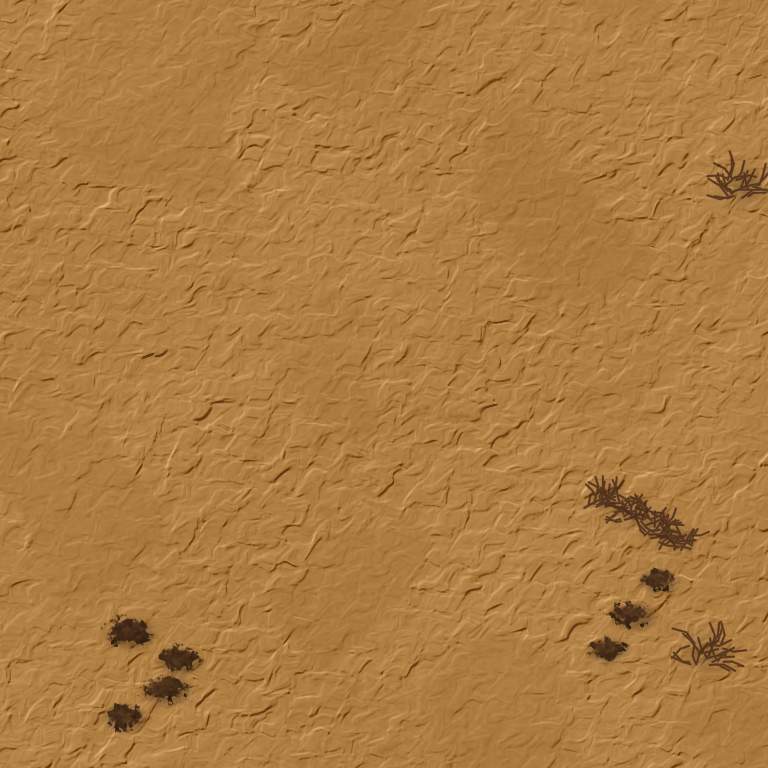
Give the GLSL for this texture, as a Shadertoy shader.

```glsl
vec2 hash2(vec2 p) {
    vec3 q = fract(p.xyx * vec3(0.1031, 0.1030, 0.0973));
    q += dot(q, q.yzx + 33.33);
    return fract((q.xx + q.yz) * q.zy);
}

// Cellular plateaus: every cell has its own height, blended at the borders
float plates(vec2 p) {
    vec2 cell = floor(p);
    float sum = 0.0, total = 0.0;
    for (int y = -1; y <= 1; y++)
    for (int x = -1; x <= 1; x++) {
        vec2 id = cell + vec2(x, y);
        vec2 d = id + hash2(id) - p;
        float w = exp(-14.0 * dot(d, d));
        sum += w * hash2(id + 57.0).x;
        total += w;
    }
    return sum / total;
}

// Wrinkled crust, stretched along a rising diagonal
float crust(vec2 p) {
    vec2 q = vec2(dot(p, vec2(0.87, 0.5)), 1.6 * dot(p, vec2(-0.5, 0.87)));
    q += 0.006 * sin(q.yx * vec2(95.0, 120.0) + 3.0 * sin(q * 41.0));
    q += 0.002 * sin(q.yx * vec2(310.0, 270.0) + 2.0 * sin(q * 133.0));
    return plates(q * 29.0) + 0.55 * plates(q * 57.0 + 7.3) + 0.3 * plates(q * 115.0 + 3.1);
}

float segmentDistance(vec2 p, vec2 a, vec2 b) {
    vec2 ab = b - a;
    return length(p - a - ab * clamp(dot(p - a, ab) / dot(ab, ab), 0.0, 1.0));
}

// Thin bent twigs fanning out of a small patch
float twigs(vec2 p, float size, float seed, float pixel) {
    if (length(p) > 2.0 * size) return 0.0;
    float cover = 0.0;
    for (int i = 0; i < 24; i++) {
        vec2 r = hash2(vec2(i, seed));
        vec2 s = hash2(vec2(seed + 31.0, i));
        vec2 root = (r - 0.5) * size * vec2(1.3, 0.9);
        float angle = 1.57 + (s.x - 0.5) * 3.6 - root.x / size;
        vec2 dir = vec2(cos(angle), sin(angle));
        vec2 knee = root + dir * size * (0.2 + 0.3 * s.y);
        vec2 tip = knee + (dir + (r.y - 0.5) * vec2(-dir.y, dir.x) * 1.6) * size * 0.4;
        float d = min(segmentDistance(p, root, knee), segmentDistance(p, knee, tip));
        cover = max(cover, 0.85 * (1.0 - smoothstep(0.0004, 0.0011 + pixel, d)));
    }
    return cover;
}

void mainImage(out vec4 fragColor, in vec2 fragCoord) {
    float pixel = 1.0 / iResolution.y;
    vec2 p = fragCoord * pixel;

    // Sand lit from the upper left, with calmer dull patches
    vec2 light = 0.0015 * vec2(-0.6, 0.8);
    float calm = smoothstep(0.6, 0.95, plates(p * 6.0 + 0.3 * sin(p.yx * 17.0)));
    float relief = (crust(p - light) - crust(p + light)) * mix(1.0, 0.5, calm);
    float shade = relief * (relief > 0.0 ? 0.17 : 0.2);
    shade -= 0.3 * max(-relief - 0.25, 0.0);
    shade += 0.008 * sin(p.x * 9.0 + 2.0 * sin(p.y * 7.0)) + 0.025 * (plates(p * 170.0) - 0.5);
    vec3 color = vec3(0.69, 0.50, 0.268) + shade - calm * vec3(0.025, 0.02, 0.025);
    color = max(color, vec3(0.36, 0.23, 0.09));

    // Dense dark tufts: four on the left, three on the right
    float lumps = plates(p * 120.0);
    float fuzz = plates(p * 260.0);
    for (int i = 0; i < 7; i++) {
        float k = float(i), j = k - 4.0;
        vec2 center = i < 4 ? vec2(0.2 + 0.04 * sin(1.9 * k - 1.0), 0.178 - 0.037 * k)
                            : vec2(0.855 - 0.033 * j, 0.245 - 0.045 * j);
        float size = 0.8 + 0.35 * hash2(vec2(k, 4.0)).x;
        vec2 d = (p - center) / (size * vec2(0.026, 0.016));
        float edge = length(d) + 0.7 * (lumps - 0.5) + 0.35 * (fuzz - 0.5);
        float shadow = 1.0 - smoothstep(0.6, 1.5, length(d - vec2(0.15, -0.2)));
        color *= 1.0 - 0.25 * shadow;
        vec3 tuft = mix(vec3(0.19, 0.115, 0.06), vec3(0.40, 0.26, 0.14), 0.55 * lumps + 0.4 * fuzz - 0.1 + 0.15 * d.y);
        color = mix(color, tuft, 0.95 * (1.0 - smoothstep(0.75, 1.1, edge)));
    }

    // Dry bushes: a descending row and two loners
    for (int i = 0; i < 6; i++) {
        float k = float(i);
        vec2 center = vec2(0.79 + 0.032 * k, 0.35 - 0.018 * k);
        if (i == 4) center = vec2(0.92, 0.147);
        if (i == 5) center = vec2(0.97, 0.757);
        float size = i > 3 ? 0.036 : 0.027;
        float haze = exp(-3.0 * dot(p - center, p - center) / (size * size));
        color *= 1.0 - 0.2 * haze;
        color = mix(color, vec3(0.29, 0.17, 0.10), twigs(p - center, size, k + 3.0, pixel));
    }

    fragColor = vec4(color, 1.0);
}
```
